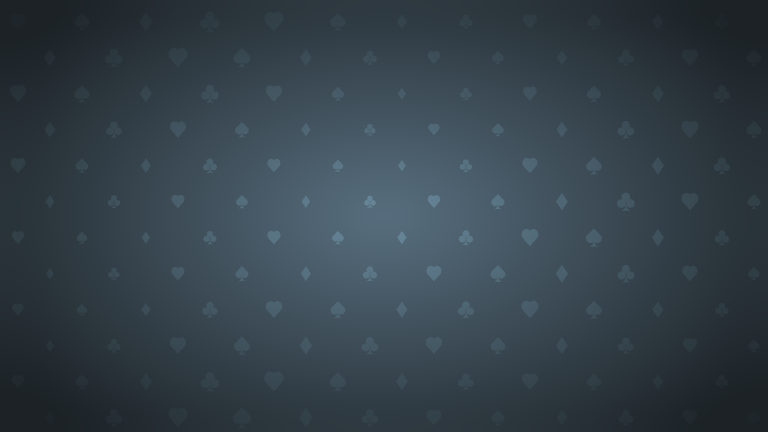
Reproduce this pattern procedurally as a Shadertoy shader.

```glsl
const float TAU = 6.2831853;

float heart(vec2 p) {
    p.x = abs(p.x);
    if (p.x + p.y > 1.0) return length(p - vec2(0.25, 0.75)) - sqrt(2.0) / 4.0;
    vec2 toNotch = p - vec2(0.0, 1.0);
    vec2 toFlank = p - 0.5 * max(p.x + p.y, 0.0);
    return sqrt(min(dot(toNotch, toNotch), dot(toFlank, toFlank))) * sign(p.x - p.y);
}

// Narrow stalk that flares into a foot at y = -1
float stem(vec2 p) {
    float flare = max(-p.y - 0.5, 0.0);
    return max(abs(p.x) - 0.08 - 1.4 * flare * flare, abs(p.y + 0.4) - 0.6);
}

float spade(vec2 p) {
    float leaf = heart(vec2(p.x, 1.0 - p.y) * 0.69) / 0.69;
    return min(leaf, stem(p));
}

float diamond(vec2 p) {
    return (abs(p.x) / 0.68 + abs(p.y) - 1.0) * 0.56;
}

float club(vec2 p) {
    float top = length(p - vec2(0.0, 0.52)) - 0.46;
    float sides = length(vec2(abs(p.x) - 0.5, p.y + 0.2)) - 0.46;
    return min(min(top, sides), stem(p));
}

float suitShape(vec2 p, float suit) {
    if (suit < 0.5) return heart(p * vec2(0.62, 0.55) + vec2(0.0, 0.55)) / 0.55;
    if (suit < 1.5) return spade(p);
    if (suit < 2.5) return diamond(p);
    return club(p);
}

// Elliptical glow, flattened near the borders so that it wraps smoothly
vec3 background(vec2 uv) {
    vec2 reach = abs(2.0 * uv - 1.0);
    vec2 overshoot = max(reach - 0.85, 0.0);
    reach = (reach - overshoot * overshoot / 0.3) * vec2(1.0, 0.9);
    float radius = sqrt(dot(reach, reach) + 0.005);
    return mix(vec3(0.35, 0.44, 0.505), vec3(0.13, 0.16, 0.18), min(radius / 1.08, 1.1));
}

void mainImage(out vec4 fragColor, in vec2 fragCoord) {
    vec2 uv = fragCoord / iResolution.xy;

    // 12 x 12 staggered cells, rows counted from the top
    vec2 grid = vec2(uv.x, 1.0 - uv.y) * 12.0 - vec2(0.0, 0.1);
    float odd = mod(floor(grid.y), 2.0);
    grid.x += 0.22 - 0.5 * odd;
    vec2 cell = mod(floor(grid), 12.0);
    vec2 local = (fract(grid) - 0.5) * vec2(iResolution.x / iResolution.y, -1.0);

    // Symbol size drifts in waves that wrap with the canvas
    vec2 center = vec2(cell.x + 0.28 + 0.5 * odd, 11.4 - cell.y) / 12.0;
    float size = 0.215
        + 0.035 * cos(TAU * (center.x - center.y - 0.3))
        + 0.02 * cos(TAU * (2.0 * center.x - 0.6))
        + 0.015 * cos(TAU * center.y);

    float dist = suitShape(local / size, mod(cell.x + 2.0 * odd, 4.0)) * size;
    float pixel = 12.0 / iResolution.y;
    float ink = clamp(0.5 - dist / pixel, 0.0, 1.0);

    // Faint teal tint, weakest at the top and bottom
    float strength = 0.2 - 0.06 * cos(TAU * center.y);
    vec3 color = background(uv) * (1.0 + ink * strength * vec3(0.8, 1.0, 0.95));
    fragColor = vec4(color, 1.0);
}
```
